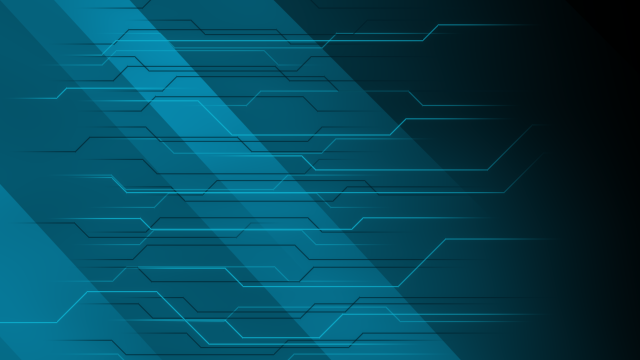
Give the GLSL for this background, as a WebGL 1 fragment shader.

```glsl
precision highp float;
// Teal diagonal light bands crossed by thin bright and dark circuit traces.
uniform vec2 u_resolution;

// Lengths are in canvas heights, origin at the lower left.
const vec3 TEAL = vec3(0.04, 0.79, 1.0);
const vec3 TRACE_LIGHT = vec3(0.05, 0.70, 0.82);
const vec3 TRACE_DARK = vec3(0.0, 0.11, 0.15);
const float BASE_LIGHT = 0.43;
const float BAND_SLOPE = 0.92;
const float BAND_LEFT = 0.0;
const float BAND_INNER = 0.15;
const float BAND_RIGHT = 0.36;
const float CORNER_EDGE = -0.47;
const float CORNER_INNER_EDGE = -0.86;
const float SHADE_EDGE = 0.76;
const float BLACK_EDGE = 1.57;
const vec2 GLOW_CENTER = vec2(0.47, 0.79);
const float TRACE_HALF_WIDTH = 0.0016;
const int FAINT_TRACES = 30;

float hash(float n) {
  return fract(sin(n * 91.345 + 3.7) * 4375.85);
}

// Antialiased step from 0 to 1 across an edge.
float edge(float at, float v) {
  return smoothstep(-1.0, 1.0, (v - at) * u_resolution.y);
}

// Height offset made by a 45 degree jog starting at x = start.
float jog(float x, float start, float rise) {
  return sign(rise) * clamp(x - start, 0.0, abs(rise));
}

float inJog(float x, float start, float rise) {
  return step(start, x) * step(x, start + abs(rise));
}

// span: height, left end, right end; jogs: start, rise, start, rise.
float trace(vec2 p, vec3 span, vec4 jogs) {
  float y = span.x + jog(p.x, jogs.x, jogs.y) + jog(p.x, jogs.z, jogs.w);
  float slanted = inJog(p.x, jogs.x, jogs.y) + inJog(p.x, jogs.z, jogs.w);
  float d = abs(p.y - y) * mix(1.0, 0.707, min(slanted, 1.0));
  float line = clamp((TRACE_HALF_WIDTH - d) * u_resolution.y + 0.5, 0.0, 1.0);
  float ends = smoothstep(span.y, span.y + 0.2, p.x)
             * (1.0 - smoothstep(span.z - 0.25, span.z, p.x));
  return (line + 0.08 * exp(-d * 160.0)) * ends;
}

// Brightness of the backdrop, before traces.
float backdrop(vec2 p) {
  float across = p.x / 1.778 + 0.12 * (p.y - 0.5);
  float light = BASE_LIGHT * (1.0 - smoothstep(0.42, 1.1, across));
  float band = p.x - BAND_SLOPE * (1.0 - p.y);
  float diagonal = p.x - (1.0 - p.y);

  // Shaded upper right and black corner
  float shade = edge(SHADE_EDGE, diagonal) * smoothstep(0.35, 0.75, p.y);
  light *= 1.0 - 0.4 * shade;
  light *= 1.0 - 0.7 * edge(BLACK_EDGE, diagonal);

  // Main band with a brighter inner strip at the top
  float rightSide = 1.0 - edge(BAND_RIGHT, band);
  float outer = edge(BAND_LEFT, band) * rightSide;
  float inner = edge(BAND_INNER, band) * rightSide;
  vec2 g = p - GLOW_CENTER;
  float glow = exp(-dot(g, g) * 7.0);
  light += outer * (0.07 + 0.06 * smoothstep(0.55, 0.0, p.y));
  light += inner * (0.03 * smoothstep(0.3, 0.6, p.y) + 0.15 * glow);

  // Lit lower left corner
  light += 0.15 * (1.0 - edge(CORNER_EDGE, band)) * smoothstep(0.75, 0.0, p.x);
  light -= 0.05 * (1.0 - edge(CORNER_INNER_EDGE, band));

  // Soft mottling from layered sines
  float mottle = sin(p.x * 9.0 + 2.0 * sin(p.y * 7.0)) * sin(p.y * 11.0 + p.x * 4.0);
  return max(light * (1.0 + 0.03 * mottle), 0.0);
}

// Long leading traces that set the rhythm of the layout.
float mainTraces(vec2 p) {
  float t = trace(p, vec3(0.720, 0.20, 1.45), vec4(0.55, -0.095, 1.083, 0.045));
  t = max(t, trace(p, vec3(0.567, 0.55, 1.55), vec4(0.838, -0.039, 1.354, 0.125)));
  t = max(t, trace(p, vec3(0.255, 0.30, 1.58), vec4(0.625, -0.051, 1.106, 0.132)));
  t = max(t, trace(p, vec3(0.104, -0.20, 1.20), vec4(0.157, 0.086, 0.435, -0.146)));
  t = max(t, trace(p, vec3(0.111, 0.28, 1.55), vec4(0.625, -0.049, 0.887, 0.065)));
  t = max(t, trace(p, vec3(0.393, 0.12, 1.40), vec4(0.39, -0.03, 0.977, 0.032)));
  t = max(t, trace(p, vec3(0.507, 0.18, 1.55), vec4(0.31, -0.042, 1.40, 0.11)));
  t = max(t, trace(p, vec3(0.847, 0.15, 1.52), vec4(0.282, 0.04, 1.174, 0.044)));
  return max(t, trace(p, vec3(0.727, 0.0, 0.58), vec4(0.157, 0.028, 0.6, 0.0)));
}

void main() {
  vec2 p = gl_FragCoord.xy / u_resolution.y;
  vec3 color = TEAL * backdrop(p);

  // Faint scattered traces, two dark for each light one
  for (int i = 0; i < FAINT_TRACES; i++) {
    float n = float(i);
    float y = (n + 0.2 + 0.6 * hash(n)) / float(FAINT_TRACES);
    float left = 0.1 + 0.5 * hash(n + 40.0);
    float rise = 0.04 * sign(hash(n + 80.0) - 0.5);
    vec3 span = vec3(y, left - 0.1, left + 0.7 + 0.5 * hash(n + 120.0));
    vec4 jogs = vec4(left + 0.1, rise, left + 0.55, -rise);
    float isLight = step(mod(n, 3.0), 0.5);
    float amount = trace(p, span, jogs) * mix(0.55, 0.4, isLight);
    color = mix(color, mix(TRACE_DARK, TRACE_LIGHT, isLight), amount);
  }

  float fade = 1.0 - 0.5 * smoothstep(0.8, 1.6, p.x);
  color = mix(color, TRACE_LIGHT, 0.75 * fade * mainTraces(p));
  gl_FragColor = vec4(color, 1.0);
}
```
